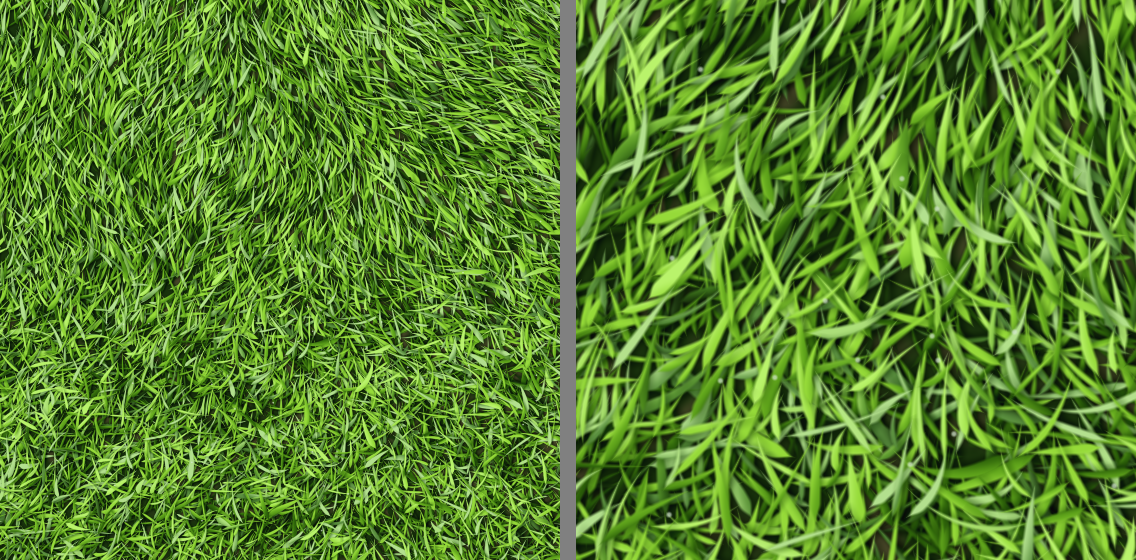
Left, the full canvas; right, a detail of the centre.
This texture is drawn by a three.js fragment shader. Its source:

```glsl
varying vec2 vUv;

const int LAYERS = 20;
const float EDGE = 0.0013;

const vec3 SHADE = vec3(0.12, 0.21, 0.06);
const vec3 DEEP = vec3(0.19, 0.37, 0.05);
const vec3 LEAF = vec3(0.36, 0.58, 0.11);
const vec3 LIT = vec3(0.54, 0.75, 0.21);
const vec3 GLOW = vec3(0.66, 0.83, 0.38);
const vec3 DULL = vec3(0.34, 0.51, 0.23);
const vec3 PALE = vec3(0.64, 0.77, 0.50);
const vec3 EARTH = vec3(0.27, 0.27, 0.15);
const vec3 GLINT = vec3(0.84, 0.91, 0.82);
const vec3 SHADOW_TINT = vec3(0.69, 0.75, 0.64);
const vec3 SUNLIGHT = vec3(1.04, 1.09, 1.03);
const vec3 MIDTONE = vec3(0.35, 0.51, 0.17);
const float CONTRAST = 1.12;

vec3 hash3(vec2 p) {
  vec3 q = fract(p.xyx * vec3(0.1031, 0.1030, 0.0973));
  q += dot(q, q.yxz + 33.33);
  return fract((q.xxy + q.yzz) * q.zyx);
}

float cornerSlope(vec2 cell, vec2 offset) {
  return dot(hash3(cell + 71.0).xy * 2.0 - 1.0, offset);
}

float gradientNoise(vec2 p) {
  vec2 i = floor(p);
  vec2 f = p - i;
  vec2 u = f * f * f * (f * (f * 6.0 - 15.0) + 10.0);
  vec2 e = vec2(0.0, 1.0);
  float low = mix(cornerSlope(i, f), cornerSlope(i + e.yx, f - e.yx), u.x);
  float high = mix(cornerSlope(i + e, f - e), cornerSlope(i + e.yy, f - e.yy), u.x);
  return mix(low, high, u.y);
}

// Upright on the left, swept over diagonally on the right
float leanAngle(vec2 p) {
  float sweep = smoothstep(0.42, 0.85, p.x + 0.15 * (p.y - 0.5));
  float upright = mix(1.0, 1.38, smoothstep(0.2, 0.7, p.y));
  return mix(upright, 2.5, sweep) + 1.1 * gradientNoise(p * 4.0);
}

vec3 grassColor(float tone, float coolness) {
  vec3 fresh = mix(SHADE, DEEP, smoothstep(0.0, 0.35, tone));
  fresh = mix(fresh, LEAF, smoothstep(0.3, 0.65, tone));
  fresh = mix(fresh, LIT, smoothstep(0.6, 0.95, tone));
  fresh = mix(fresh, GLOW, smoothstep(1.0, 1.4, tone));
  vec3 cool = mix(SHADE, DULL, smoothstep(0.0, 0.5, tone));
  cool = mix(cool, PALE, smoothstep(0.5, 0.95, tone));
  return mix(fresh, cool, coolness);
}

// x: signed distance across the bent blade, y: position from base (-1) to tip (1)
vec2 bladeCoords(vec2 q, float angle, float halfLength, float bend) {
  vec2 dir = vec2(cos(angle), sin(angle));
  float along = dot(q, dir) / halfLength;
  float across = dot(q, vec2(-dir.y, dir.x));
  return vec2(across - bend * (0.5 - along * along), along);
}

float bladeTaper(float along) {
  float tip = sqrt(clamp((1.0 - along) * 0.8, 0.0, 1.0));
  return tip * smoothstep(-1.0, -0.5, along);
}

// Paints a soft shadow, then the blade over it
vec3 paintBlade(vec3 under, vec2 blade, float halfWidth, float tone, float coolness) {
  float taper = bladeTaper(blade.y);
  float shadow = 1.0 - smoothstep(0.0, halfWidth + 0.004, abs(blade.x + 0.0015));
  under *= mix(vec3(1.0), SHADOW_TINT, shadow * taper);
  float profile = mix(-EDGE, halfWidth, taper);
  float cover = 1.0 - smoothstep(-EDGE, EDGE, abs(blade.x) - profile);
  float side = clamp(blade.x / halfWidth, -1.0, 1.0);
  return mix(under, grassColor(tone + 0.14 * blade.y + 0.14 * side, coolness), cover);
}

vec3 paintLayer(vec3 color, vec2 p, float seed, float height, float lean, float patchTone) {
  float cells = mix(20.0, 28.0, hash3(vec2(seed, 5.0)).x);
  vec2 grid = p * cells + hash3(vec2(seed, 9.0)).yz + 3.0;
  vec2 home = floor(grid);
  float spread = mix(1.9, 1.05, smoothstep(0.3, 0.65, p.y));
  for (int y = -1; y <= 1; y++) {
    for (int x = -1; x <= 1; x++) {
      vec2 id = home + vec2(float(x), float(y));
      vec3 place = hash3(id + seed * 37.0);
      vec3 form = hash3(id + seed * 53.0 + 211.0);
      vec3 look = hash3(id + seed * 29.0 + 457.0);
      vec2 q = (grid - id - place.xy) / cells;
      float angle = lean + (place.z + form.x - 1.0) * spread;
      float halfLength = mix(0.4, 0.9, form.y) / cells;
      float bend = (form.z - 0.5) * 0.28 / cells;
      float broad = smoothstep(0.92, 1.0, look.x);
      float halfWidth = mix(0.0015, 0.0035, look.x * look.x) + 0.0015 * broad;
      float tone = 0.39 + 0.68 * height + 0.9 * (look.y - 0.5) + patchTone;
      float coolness = smoothstep(0.64, 0.88, look.z + 0.2 * broad);
      vec2 blade = bladeCoords(q, angle, halfLength, bend);
      color = paintBlade(color, blade, halfWidth, tone, coolness);
    }
  }
  return color;
}

// Sparse droplets and dry flecks that catch the light
float glints(vec2 p, float cells) {
  vec2 id = floor(p * cells);
  vec3 r = hash3(id + 800.0);
  vec2 q = (fract(p * cells) - mix(vec2(0.25), vec2(0.75), r.xy)) / cells;
  return step(0.96, r.z) * (1.0 - smoothstep(0.0005, 0.0024, length(q)));
}

void main() {
  float lean = leanAngle(vUv);
  float patchTone = 0.5 * gradientNoise(vUv * 8.0) + 0.55 * gradientNoise(vUv * 20.0);
  float bare = smoothstep(0.05, 0.5, gradientNoise(vUv * 30.0) + 0.25 * vUv.x);
  vec3 color = mix(SHADE, EARTH, bare);
  for (int i = 0; i < LAYERS; i++) {
    float height = float(i) / float(LAYERS - 1);
    color = paintLayer(color, vUv, float(i) + 1.0, height, lean, patchTone);
  }
  color = max(MIDTONE + (color * SUNLIGHT - MIDTONE) * CONTRAST, vec3(0.03));
  color = mix(color, GLINT, 0.7 * glints(vUv, 65.0));
  gl_FragColor = vec4(color, 1.0);
}
```
